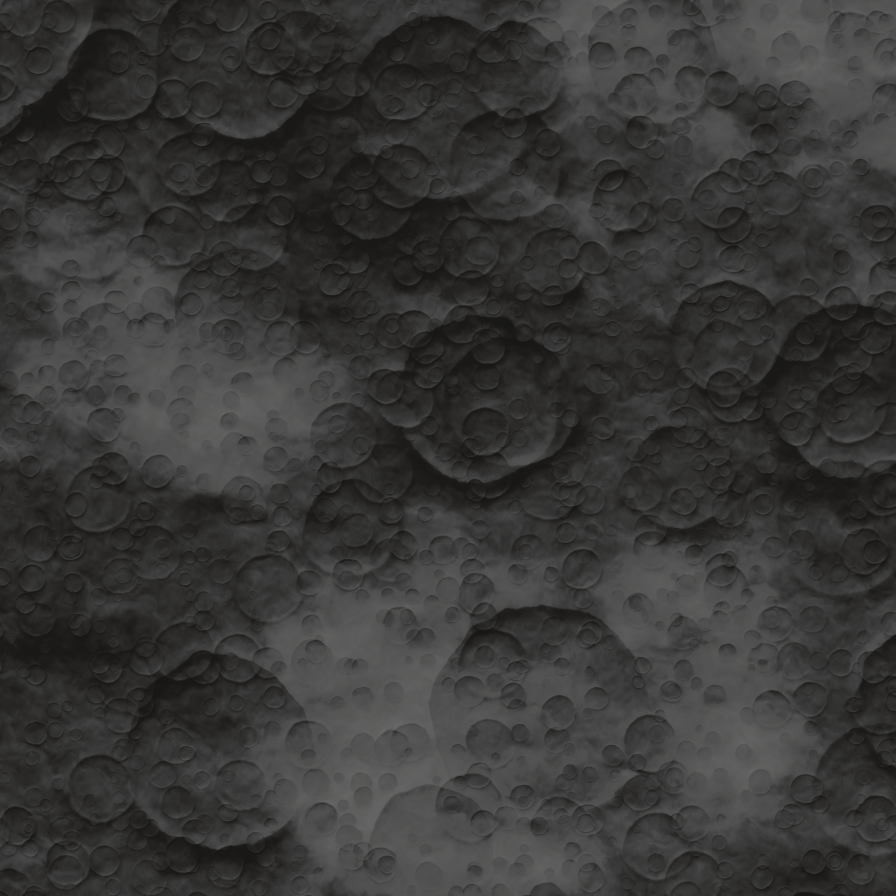
Reproduce this texture procedurally as a WebGL 1 fragment shader.

```glsl
precision highp float;
uniform vec2 u_resolution;

float hash(vec2 p) {
  vec3 q = fract(vec3(p.xyx) * 0.1031);
  q += dot(q, q.yzx + 33.33);
  return fract((q.x + q.y) * q.z);
}

float noise(vec2 p) {
  vec2 i = floor(p), f = fract(p);
  f = f * f * (3.0 - 2.0 * f);
  return mix(mix(hash(i), hash(i + vec2(1.0, 0.0)), f.x),
             mix(hash(i + vec2(0.0, 1.0)), hash(i + 1.0), f.x), f.y);
}

float fbm(vec2 p) {
  float sum = 0.0, amp = 0.5;
  for (int i = 0; i < 6; i++) {
    sum += amp * noise(p);
    p = mat2(1.6, 1.2, -1.2, 1.6) * p + 17.3;
    amp *= 0.5;
  }
  return sum;
}

// Creased ground, sharp along its valleys
float ridges(vec2 p) {
  return abs(fbm(p) - 0.5);
}

// One scatter of craters, painted over the shade below it
float craterLayer(vec2 uv, float freq, float seed, float density,
                  float strength, float bowl, float shade) {
  vec2 p = uv * freq + seed * 7.31;
  vec2 cell = floor(p);
  for (int y = -1; y <= 1; y++) {
    for (int x = -1; x <= 1; x++) {
      vec2 id = cell + vec2(float(x), float(y));
      if (hash(id + seed) > density) continue;
      vec2 jitter = vec2(hash(id + seed + 11.7), hash(id + seed + 37.1));
      vec2 offset = p - id - 0.2 - 0.6 * jitter;
      float size = hash(id + seed + 71.9);
      float radius = mix(0.17, 0.45, size);
      float d = length(offset) / radius;
      float up = dot(offset, vec2(-0.2, 0.98)) / max(length(offset), 0.001);
      float edge = 0.0012 * freq / radius;
      float inside = 1.0 - smoothstep(1.0 - edge, 1.0 + edge, d);
      float wall = -(up * 0.8 + 0.3) * pow(min(d, 1.0), bowl);
      float apron = (up * 0.65 - 0.2) * (1.0 - smoothstep(1.0, 1.5, d));
      float rim = exp(-pow((d - 0.95) / 0.07, 2.0)) * (0.05 - 0.6 * up);
      float crest = exp(-pow((d - 1.07) / 0.06, 2.0)) * (0.45 * up - 0.1);
      float power = strength * mix(0.5, 1.0, hash(id + seed + 5.3));
      shade = mix(shade, shade * 0.65, inside);
      shade += power * (mix(apron, wall, inside) + rim + crest);
    }
  }
  return shade;
}

void main() {
  vec2 uv = gl_FragCoord.xy / u_resolution.y;

  // Ragged rims
  vec2 warp = vec2(fbm(uv * 26.0), fbm(uv * 26.0 + 41.0)) - 0.5;
  vec2 ground = uv + 0.018 * warp;

  // Pale dust drifts and dark lowlands
  float cloud = fbm(uv * vec2(3.4, 4.4) + 14.7 + warp * 0.15);
  float shade = 0.26 * (cloud - 0.5) + 0.22 * smoothstep(0.53, 0.76, cloud);

  // Jagged ledges
  vec2 q = ground * vec2(4.5, 6.0) + 9.0;
  shade += 0.5 * (ridges(q) - ridges(q + vec2(0.03, 0.12)));

  // Craters from large to small
  shade = craterLayer(ground, 2.7, 3.0, 0.62, 0.13, 1.8, shade);
  shade = craterLayer(uv + 0.012 * warp, 6.0, 19.0, 0.5, 0.085, 2.2, shade);
  shade = craterLayer(uv + 0.009 * warp, 11.5, 43.0, 0.6, 0.075, 2.6, shade);
  shade = craterLayer(uv + 0.007 * warp, 22.0, 67.0, 0.6, 0.07, 2.6, shade);
  shade = craterLayer(uv + 0.004 * warp, 40.0, 91.0, 0.42, 0.06, 2.6, shade);

  // Crumbled relief, fine grit and smoky mottling
  vec2 r = uv * 17.0 + warp;
  float crumble = ridges(r) - ridges(r + vec2(0.04, 0.11));
  vec2 g = uv * 48.0 + warp;
  float grit = fbm(g) - fbm(g + vec2(-0.08, 0.28));
  shade += 0.3 * crumble + 0.17 * grit;
  shade += 0.1 * (fbm(uv * 12.0 + 2.0 * warp) - 0.5);

  // Soft floor for the shadows and ceiling for the lights
  float tone = 0.196 + shade;
  tone = 0.095 + 0.026 * log(1.0 + exp((tone - 0.095) / 0.026));
  tone = min(tone, 0.31 + 0.35 * max(tone - 0.31, 0.0));
  vec3 tint = mix(vec3(1.03, 1.0, 0.95), vec3(1.0, 0.995, 0.99),
                  smoothstep(0.10, 0.24, tone));
  gl_FragColor = vec4((tone - 0.004) * tint, 1.0);
}
```
